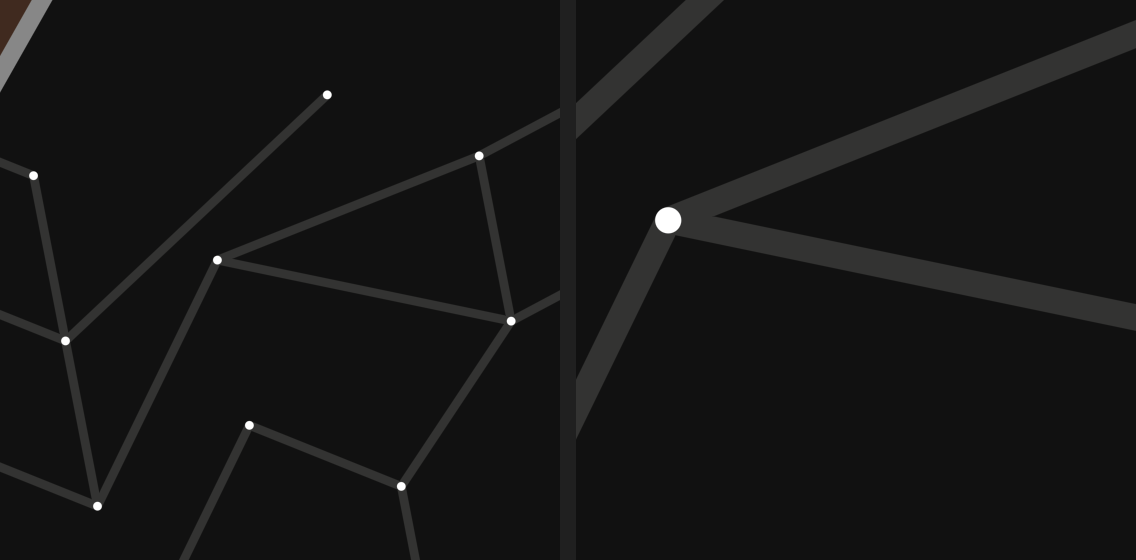
Left, the full canvas; right, a detail of the centre.
This background is drawn by a WebGL 1 fragment shader. Its source:

```glsl
precision highp float;
// A sparse network of grey links and white nodes on near-black, with a
// grey-edged brown corner. Nodes sit on a jittered 3x3 grid plus a margin
// ring; an additive sequence picks which neighbouring nodes are linked.

uniform vec2 u_resolution;

// Running number of a grid cell; the grid starts at (-1, -1), five per row.
float cellIndex(vec2 cell) {
  return dot(cell + 1.0, vec2(1.0, 5.0));
}

// Jittered node position in canvas units.
vec2 nodeAt(vec2 cell) {
  vec2 jitter = fract(cellIndex(cell) * vec2(0.7549, 0.5698));
  return (cell + vec2(0.12, -0.03) + 0.76 * jitter) / 3.0;
}

float segmentDistance(vec2 p, vec2 a, vec2 b) {
  vec2 ab = b - a;
  float t = clamp(dot(p - a, ab) / dot(ab, ab), 0.0, 1.0);
  return length(p - a - ab * t);
}

// Antialiased coverage of a shape from its signed distance.
float coverage(float signedDistance, float pixel) {
  return 1.0 - smoothstep(-0.75 * pixel, 0.75 * pixel, signedDistance);
}

void main() {
  float shortSide = min(u_resolution.x, u_resolution.y);
  float pixel = 1.0 / shortSide;
  vec2 p = gl_FragCoord.xy / shortSide;

  // Nearest link and nearest node
  float linkDistance = 10.0;
  float nodeDistance = 10.0;
  for (int row = -1; row <= 2; row++) {
    for (int column = -1; column <= 3; column++) {
      vec2 cell = vec2(float(column), float(row));
      vec2 node = nodeAt(cell);
      nodeDistance = min(nodeDistance, length(p - node));

      // Candidate links: right, up and diagonal; the top stays open
      for (int k = 0; k < 3; k++) {
        vec2 direction = vec2(k == 1 ? 0.0 : 1.0, k == 0 ? 0.0 : 1.0);
        float chance = fract(cellIndex(cell) * 0.618 + float(k) * 0.31);
        if (chance < 0.45 && (k == 0 || row < 2)) {
          vec2 neighbour = nodeAt(cell + direction);
          linkDistance = min(linkDistance, segmentDistance(p, node, neighbour));
        }
      }
    }
  }

  vec3 color = vec3(0.068);
  color = mix(color, vec3(0.2, 0.2, 0.195), coverage(linkDistance - 0.0078, pixel));
  color = mix(color, vec3(1.0), coverage(nodeDistance - 0.0078, pixel));

  // Slanted corner: grey band around a brown triangle
  vec2 topLeft = vec2(0.0, u_resolution.y / shortSide);
  float cornerDistance = dot(p - topLeft, vec2(0.87, -0.493));
  color = mix(color, vec3(0.53), coverage(cornerDistance - 0.0815, pixel));
  color = mix(color, vec3(0.25, 0.165, 0.12), coverage(cornerDistance - 0.0493, pixel));

  gl_FragColor = vec4(color, 1.0);
}
```
